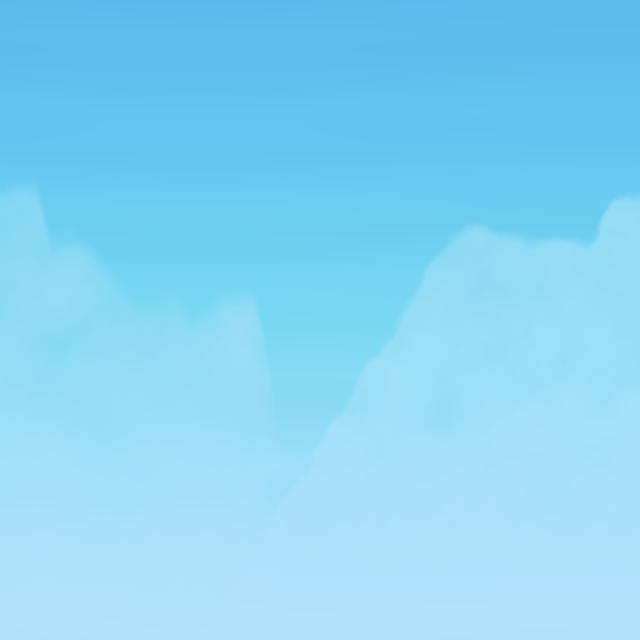
Give the GLSL for this texture, as a WebGL 2 fragment shader.

```glsl
#version 300 es
precision highp float;
// Pale cumulus banks rising on both sides of a hazy blue sky.

uniform vec2 u_resolution;
out vec4 fragColor;

// Sky colours at equal steps from the bottom to the top
const vec3 SKY[5] = vec3[5](
  vec3(0.69, 0.88, 0.98), vec3(0.61, 0.87, 0.97), vec3(0.475, 0.845, 0.95),
  vec3(0.395, 0.785, 0.935), vec3(0.36, 0.72, 0.93));
const vec3 CLOUD_LOW = vec3(0.69, 0.885, 0.985);
const vec3 CLOUD_HIGH = vec3(0.585, 0.865, 0.965);
const float LEFT_OPACITY = 0.52;
const float RIGHT_OPACITY = 0.88;
const float LEFT_SOFTNESS = 0.024;
const float RIGHT_SOFTNESS = 0.013;
const float BILLOW_SCALE = 13.0;
const float BILLOW_HEIGHT = 0.045;
const float SHADING = 0.055;
const int OCTAVES = 4;

vec2 hash2(vec2 p) {
  vec3 q = fract(p.xyx * vec3(0.1031, 0.1030, 0.0973));
  q += dot(q, q.yzx + 33.33);
  return fract((q.xx + q.yz) * q.zy);
}

// Rounded cellular noise: high at the heart of each cell
float cellPuffs(vec2 p) {
  vec2 cell = floor(p), f = fract(p);
  float sum = 0.0;
  for (int j = -1; j <= 1; j++) {
    for (int i = -1; i <= 1; i++) {
      vec2 o = vec2(i, j);
      vec2 d = o + hash2(cell + o + 40.0) - f;
      sum += exp(-9.0 * dot(d, d));
    }
  }
  return clamp(1.0 + log(sum + 0.0001) / 9.0, 0.0, 1.0);
}

float billows(vec2 p) {
  float sum = 0.0, weight = 0.5;
  for (int i = 0; i < OCTAVES; i++) {
    sum += weight * cellPuffs(p);
    p = mat2(0.8, 0.6, -0.6, 0.8) * p * 2.03 + 7.1;
    weight *= 0.5;
  }
  return sum;
}

float bump(float x, float centre, float width) {
  float d = (x - centre) / width;
  return exp(-d * d);
}

float softBlob(vec2 p, vec2 centre, vec2 radius) {
  vec2 d = (p - centre) / radius;
  return exp(-dot(d, d));
}

// Heights of the two cloud outlines
float leftRidge(float x) {
  float h = 0.70 - 0.07 * smoothstep(0.055, 0.08, x);
  h -= 0.115 * smoothstep(0.105, 0.23, x);
  h += 0.018 * bump(x, 0.365, 0.05) - 0.025 * bump(x, 0.302, 0.014);
  return h - 0.32 * smoothstep(0.395, 0.465, x);
}

float rightRidge(float x) {
  float slope = 0.30 + 1.6 * (x - 0.5);
  float crown = 0.617 + 0.025 * bump(x, 0.75, 0.04);
  crown += 0.075 * smoothstep(0.92, 0.97, x);
  return min(slope, crown);
}

vec3 skyColour(float y) {
  float t = clamp(y, 0.0, 0.9999) * 4.0;
  int i = int(t);
  return mix(SKY[i], SKY[i + 1], fract(t));
}

void main() {
  vec2 uv = gl_FragCoord.xy / u_resolution;
  float puff = billows(uv * BILLOW_SCALE) - 0.68;
  float broad = cellPuffs(uv * vec2(6.0, 7.0) + 3.7) - 0.7;
  vec3 colour = skyColour(uv.y);
  colour += 0.004 * sin(uv.y * 47.0 + sin(uv.x * 5.0));
  vec3 cloud = mix(CLOUD_LOW, CLOUD_HIGH, smoothstep(0.02, 0.62, uv.y));

  // Thin, broken bank on the left
  float depth = leftRidge(uv.x + 0.25 * BILLOW_HEIGHT * puff) - uv.y + BILLOW_HEIGHT * puff;
  float left = smoothstep(-LEFT_SOFTNESS, LEFT_SOFTNESS, depth);
  left *= 1.0 - smoothstep(0.40, 0.47, uv.x + 0.1 * puff);
  float body = LEFT_OPACITY + 0.5 * broad + 0.5 * puff;
  body += 0.30 * softBlob(uv, vec2(0.375, 0.47), vec2(0.055, 0.065));
  body += 0.16 * softBlob(uv, vec2(0.09, 0.53), vec2(0.09, 0.06));
  colour = mix(colour, cloud, left * clamp(body, 0.0, 1.0));

  // Wisp in the gap and pale haze at the lower left
  float wisp = 0.55 * softBlob(uv, vec2(0.455, 0.272), vec2(0.036, 0.022));
  float haze = smoothstep(0.24, 0.16, uv.y + 0.12 * puff) * smoothstep(0.48, 0.24, uv.x);
  colour = mix(colour, CLOUD_LOW, clamp(0.6 * wisp + 0.35 * haze, 0.0, 1.0));

  // Dense bank on the right
  depth = rightRidge(uv.x + 0.35 * BILLOW_HEIGHT * puff) - uv.y + BILLOW_HEIGHT * puff;
  float right = smoothstep(-RIGHT_SOFTNESS, RIGHT_SOFTNESS, depth);
  right = max(right, smoothstep(0.515, 0.545, uv.x) * smoothstep(0.32, 0.24, uv.y));
  float shade = SHADING * (puff + 0.6 * broad) * smoothstep(0.08, 0.40, uv.y);
  vec3 lit = cloud + shade * vec3(1.6, 0.5, 0.3);
  colour = mix(colour, lit, right * RIGHT_OPACITY);

  fragColor = vec4(clamp(colour, 0.0, 1.0), 1.0);
}
```
